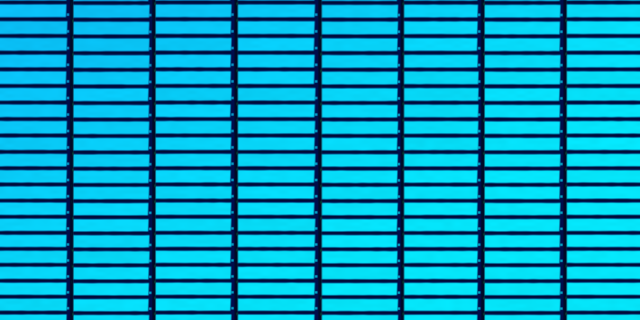
This pattern is drawn by a WebGL 1 fragment shader. Its source:

```glsl
precision highp float;
// Cyan louvre slats in columns, split by dark seams and shaded vertical bars.
uniform vec2 u_resolution;

// Lengths are in canvas heights.
#define COLUMN_PITCH 0.257
#define ROW_PITCH 0.05099
#define FIRST_BAR 0.224
#define FIRST_SEAM 0.008
#define SEAM_HALF 0.006
#define BAR_HALF 0.0052
#define SHADOW_WIDTH 0.0150
#define SOFTNESS 0.004
#define ROW_BOW 0.0083
#define COLUMN_BOW 0.0095
#define JITTER 0.0022

const float PI = 3.14159265;
const vec3 SKY = vec3(0.04, 0.74, 0.98);
const vec3 CYAN = vec3(0.02, 0.91, 0.99);
const vec3 NAVY = vec3(0.0, 0.05, 0.29);
const vec3 INK = vec3(0.0, 0.04, 0.15);
const vec3 TEAL = vec3(0.08, 0.42, 0.49);

float hash(vec2 p) {
  return fract(sin(dot(p, vec2(127.1, 311.7))) * 43758.5453);
}

float noise(vec2 p) {
  vec2 i = floor(p);
  vec2 f = fract(p);
  f = f * f * (3.0 - 2.0 * f);
  float low = mix(hash(i), hash(i + vec2(1.0, 0.0)), f.x);
  float high = mix(hash(i + vec2(0.0, 1.0)), hash(i + vec2(1.0, 1.0)), f.x);
  return mix(low, high, f.y);
}

// Soft coverage of a strip of the given half width.
float strip(float distance, float halfWidth, float blur) {
  return 1.0 - smoothstep(halfWidth - blur, halfWidth + blur, abs(distance));
}

void main() {
  vec2 p = gl_FragCoord.xy / u_resolution.y;
  vec2 uv = gl_FragCoord.xy / u_resolution;
  float blur = max(SOFTNESS, 0.75 / u_resolution.y);
  float fromTop = 1.0 - p.y;

  // Columns: signed distance to the nearest bar, positive to its right.
  float offset = (p.x - 1.133) / 0.17;
  float columnPos = (p.x - FIRST_BAR - COLUMN_BOW * exp(-offset * offset)) / COLUMN_PITCH;
  float column = floor(columnPos);
  float barDist = (columnPos - floor(columnPos + 0.5)) * COLUMN_PITCH;

  // Rows: signed distance to the nearest seam, positive below it.
  float shift = JITTER * (hash(vec2(column, 3.0)) - 0.5);
  float rowPos = (fromTop - FIRST_SEAM - ROW_BOW * sin(PI * fromTop) + shift) / ROW_PITCH;
  float row = floor(rowPos);
  float seam = floor(rowPos + 0.5);
  float seamDist = (rowPos - seam) * ROW_PITCH;
  float slatRandom = hash(vec2(column, row));

  // Slat face: bluer at upper left, with slight mottling.
  float light = smoothstep(-0.15, 0.85, 0.55 * uv.x + 0.5 * fromTop);
  vec3 color = mix(SKY, CYAN, light);
  color *= 0.97 + 0.03 * slatRandom + 0.03 * (noise(p * vec2(35.0, 90.0)) - 0.5);

  // Seams with slightly uneven thickness.
  float uneven = 0.0008 * (noise(vec2(p.x * 45.0, seam * 7.0)) - 0.5);
  float seamMask = strip(seamDist, SEAM_HALF + uneven, blur);
  float seamCore = strip(seamDist + 0.001, 0.002, blur * 0.6);
  color = mix(color, mix(NAVY, INK, 0.7 * seamCore), seamMask);

  // Ragged shadow at each slat's right end, broken by a glint above the seam.
  float reach = SHADOW_WIDTH + 0.004 * (slatRandom - 0.5) + 0.002 * fract(rowPos);
  float shadow = smoothstep(-reach - blur, -reach + blur, barDist) * step(barDist, 0.0);
  float glint = strip(seamDist + 0.014, 0.004, 0.003) * strip(barDist + 0.0115, 0.004, 0.003);
  color = mix(color, NAVY, shadow * (1.0 - 0.7 * glint));

  // Bar core, teal right rim and green wear beside the seams.
  float bar = strip(barDist, BAR_HALF, blur * 0.75);
  float rim = strip(barDist - BAR_HALF, 0.0015, blur * 0.6);
  float wear = strip(seamDist - 0.004, 0.004, blur) * step(0.35, hash(vec2(column, seam + 19.0)));
  color = mix(color, INK, bar);
  color = mix(color, TEAL, 0.55 * rim * (1.0 - 0.6 * seamMask));
  color = mix(color, vec3(0.03, 0.30, 0.20), 0.6 * wear * strip(barDist - 0.003, 0.003, 0.002));

  gl_FragColor = vec4(clamp(color, 0.0, 1.0), 1.0);
}
```
